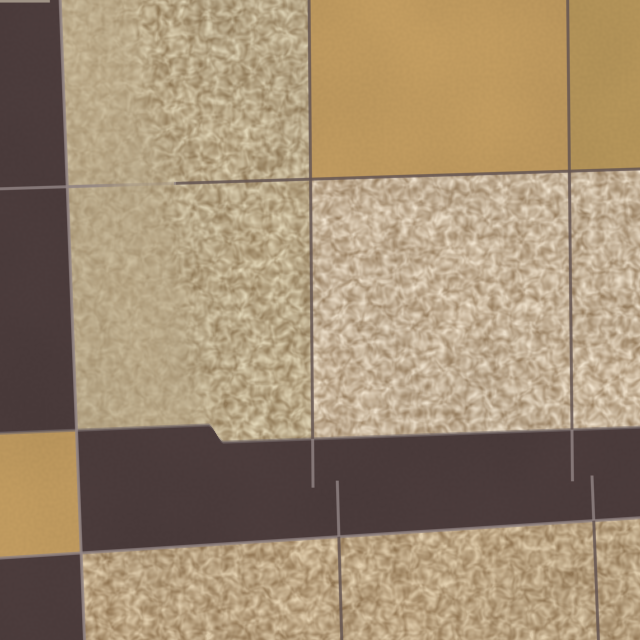
Give the GLSL for this texture, as a Shadertoy shader.

```glsl
// Worn floor of speckled stone, ochre and dark tiles with slightly skewed joints.
// Sloped edges choose the material, gradient noise makes the grain,
// and thin joints (shifted below the dark band) are drawn over the top.

#define DARK_TILE vec3(0.290, 0.230, 0.230)
#define OCHRE vec3(0.740, 0.595, 0.365)
#define STONE_LOW vec3(0.580, 0.485, 0.365)
#define STONE_HIGH vec3(0.900, 0.850, 0.765)
#define JOINT_DARK vec3(0.390, 0.330, 0.320)
#define JOINT_PALE vec3(0.560, 0.510, 0.510)
#define JOINT_HALF 0.0023
#define COLUMN_PITCH 0.404
#define GRAIN_FREQ 72.0
#define GRAIN_CONTRAST 0.62
#define WEAR 0.045

float softness;

vec2 hashGradient(vec2 cell) {
    vec3 h = fract(vec3(cell.xyx) * vec3(0.1031, 0.1030, 0.0973));
    h += dot(h, h.yzx + 33.33);
    float angle = 6.28318 * fract((h.x + h.y) * h.z);
    return vec2(cos(angle), sin(angle));
}

float gradientNoise(vec2 p) {
    vec2 i = floor(p), f = fract(p);
    vec2 u = f * f * f * (f * (f * 6.0 - 15.0) + 10.0);
    float a = dot(hashGradient(i), f);
    float b = dot(hashGradient(i + vec2(1, 0)), f - vec2(1, 0));
    float c = dot(hashGradient(i + vec2(0, 1)), f - vec2(0, 1));
    float d = dot(hashGradient(i + vec2(1, 1)), f - vec2(1, 1));
    return mix(mix(a, b, u.x), mix(c, d, u.x), u.y);
}

// Coverage of the side where the signed distance is positive
float side(float d) { return smoothstep(-softness, softness, d); }

// Coverage of a thin joint along d = 0
float joint(float d) {
    return 1.0 - smoothstep(JOINT_HALF - softness, JOINT_HALF + softness, abs(d));
}

// Speckled stone; contrast fades where the surface is rubbed smooth
vec3 stone(vec2 p, float contrast) {
    vec2 q = p * GRAIN_FREQ;
    q += 0.5 * vec2(gradientNoise(q * 0.6 + 7.0), gradientNoise(q * 0.6 + 31.0));
    float grain = gradientNoise(q) + 0.65 * gradientNoise(q * 1.9 + 13.0);
    grain += 0.35 * gradientNoise(q * 0.3 + 5.0);
    return mix(STONE_LOW, STONE_HIGH, clamp(0.5 + contrast * grain, 0.0, 1.0));
}

void mainImage(out vec4 fragColor, in vec2 fragCoord) {
    vec2 p = fragCoord / iResolution.xy;
    p.y = 1.0 - p.y; // measure downward from the top edge
    softness = max(0.0012, 0.8 / min(iResolution.x, iResolution.y));

    // Skewed edges
    float column = p.x - (0.094 + 0.038 * p.y);
    float row = p.y - (0.295 - 0.031 * p.x);
    float bandStep = smoothstep(0.325, 0.350, p.x);
    float bandTop = p.y - mix(0.677 - 0.040 * p.x, 0.7034 - 0.036 * p.x, bandStep);
    float bandBottom = p.y - (0.872 - 0.063 * p.x);
    float firstColumn = p.x - (0.483 + 0.008 * p.y);
    float inColumn = side(-column);
    float inBand = side(bandTop) * side(-bandBottom);

    // Stone: rubbed on the left, paler at the right, browner below the band
    float rubbed = 1.0 - smoothstep(-0.035, 0.045, p.x - 0.20 - 0.18 * p.y);
    rubbed *= side(-bandTop);
    vec3 color = stone(p, GRAIN_CONTRAST * (1.0 - 0.6 * rubbed));
    vec3 leftTint = vec3(0.97, 0.975, 0.93);
    vec3 tint = mix(leftTint, vec3(1.04, 1.04, 1.05), side(firstColumn));
    color *= mix(tint, vec3(0.98, 0.95, 0.89), side(bandBottom));

    // Ochre, dark band and left column
    float lastColumn = side(firstColumn - COLUMN_PITCH);
    vec3 ochreTop = OCHRE * mix(vec3(1.0), vec3(0.95, 0.97, 0.95), lastColumn);
    float inOchre = side(firstColumn) * side(-row);
    color = mix(color, ochreTop, inOchre);
    color = mix(color, DARK_TILE, inBand);
    color = mix(color, mix(DARK_TILE, OCHRE, inBand), inColumn);

    // Slow uneven wear plus a fine matte grain
    float wear = gradientNoise(p * 4.0) + 0.5 * gradientNoise(p * 11.0);
    color *= 1.0 + WEAR * wear + 0.025 * gradientNoise(p * 170.0);

    // Horizontal joints and column edge, paler beside dark tiles
    vec3 rowColor = mix(JOINT_DARK, JOINT_PALE, side(0.275 - p.x));
    float rowFade = 1.0 - 0.75 * smoothstep(0.13, 0.22, p.x) * side(0.272 - p.x);
    color = mix(color, rowColor, 0.85 * joint(row) * rowFade);
    float smear = 1.0 - 0.8 * bandStep * (1.0 - bandStep) * 4.0;
    color = mix(color, JOINT_PALE * 0.85, 0.65 * joint(bandTop) * smear);
    color = mix(color, JOINT_PALE, 0.80 * joint(bandBottom));
    color = mix(color, JOINT_PALE * 1.03, 0.85 * joint(column));

    // Vertical joints: the lower run starts beside the end of the upper one
    for (int i = 0; i < 2; i++) {
        float n = float(i);
        float upper = firstColumn - COLUMN_PITCH * n - 0.002 * n * p.y;
        float lower = p.x - (0.506 + 0.390 * n + (0.028 + 0.011 * n) * p.y);
        float upperMask = joint(upper) * side(0.762 - 0.010 * n - p.y);
        float lowerMask = joint(lower) * side(p.y - 0.751 + 0.008 * n);
        vec3 jointColor = mix(JOINT_DARK, JOINT_PALE, inBand);
        color = mix(color, jointColor, 0.85 * max(upperMask, lowerMask));
    }

    // Pale sliver at the top left corner
    float sliver = side(0.004 - p.y) * side(0.078 - p.x);
    color = mix(color, STONE_HIGH * 0.85, 0.7 * sliver);
    fragColor = vec4(clamp(color, 0.0, 1.0), 1.0);
}
```
